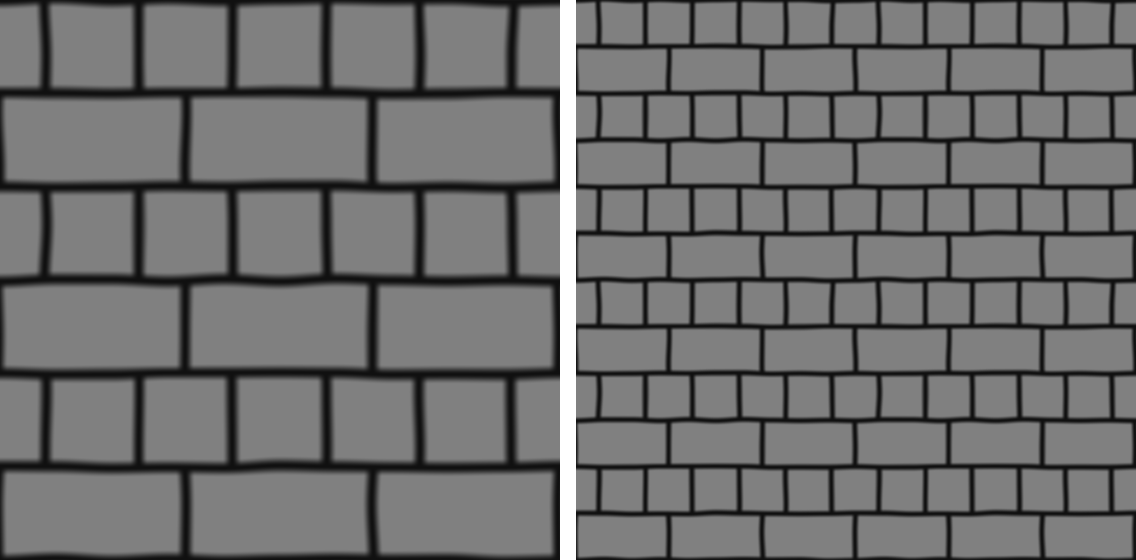
Left, the tile; right, the same tile 2 across and 2 down.
Reproduce this texture map procedurally as a Shadertoy shader.

```glsl
const float ROWS = 6.0;             // courses up the tile, must be even
const float WIDE_COUNT = 3.0;       // long blocks per course
const float SQUARE_COUNT = 6.0;     // square blocks per course
const float JOINT_SHIFT = -0.0018;  // sideways offset of the upright joints
const float JOINT_FADE = 0.0178;    // distance from joint centre to flat stone
const float WARP_CELLS = 10.0;      // whole number, so the wobble wraps
const float WARP_AMOUNT = 0.0065;
const vec3 STONE_COLOR = vec3(0.503);
const vec3 JOINT_COLOR = vec3(0.062);

float hash(vec2 p) {
    return fract(sin(dot(p, vec2(127.1, 311.7))) * 43758.5453);
}

// Value noise that repeats after 'period' cells
float wrappedNoise(vec2 p, float period, float seed) {
    vec2 cell = floor(p);
    vec2 f = fract(p);
    vec2 blend = f * f * (3.0 - 2.0 * f);
    vec2 lo = mod(cell, period) + seed;
    vec2 hi = mod(cell + 1.0, period) + seed;
    float lower = mix(hash(lo), hash(vec2(hi.x, lo.y)), blend.x);
    float upper = mix(hash(vec2(lo.x, hi.y)), hash(hi), blend.x);
    return mix(lower, upper, blend.y);
}

// Small hand-cut wobble of the block edges
vec2 wobble(vec2 uv) {
    vec2 p = uv * WARP_CELLS;
    vec2 n = vec2(wrappedNoise(p, WARP_CELLS, 17.0),
                  wrappedNoise(p, WARP_CELLS, 53.0));
    return (n - 0.5) * WARP_AMOUNT;
}

// 0 in the joints, 1 on the block faces
float blockMask(vec2 uv) {
    float row = floor(uv.y * ROWS);
    bool isSquareRow = mod(row, 2.0) > 0.5;
    float count = isSquareRow ? SQUARE_COUNT : WIDE_COUNT;
    float stagger = isSquareRow ? 0.5 : 0.0;

    vec2 repeats = vec2(count, ROWS);
    vec2 local = fract(vec2((uv.x - JOINT_SHIFT) * count + stagger, uv.y * ROWS));
    vec2 edgeDistance = min(local, 1.0 - local) / repeats;

    // The product of both fades rounds the corners softly
    vec2 fade = smoothstep(0.0, JOINT_FADE, edgeDistance);
    return fade.x * fade.y;
}

void mainImage(out vec4 fragColor, in vec2 fragCoord) {
    vec2 uv = fragCoord / iResolution.xy;
    float mask = blockMask(uv + wobble(uv));
    fragColor = vec4(mix(JOINT_COLOR, STONE_COLOR, mask), 1.0);
}
```
